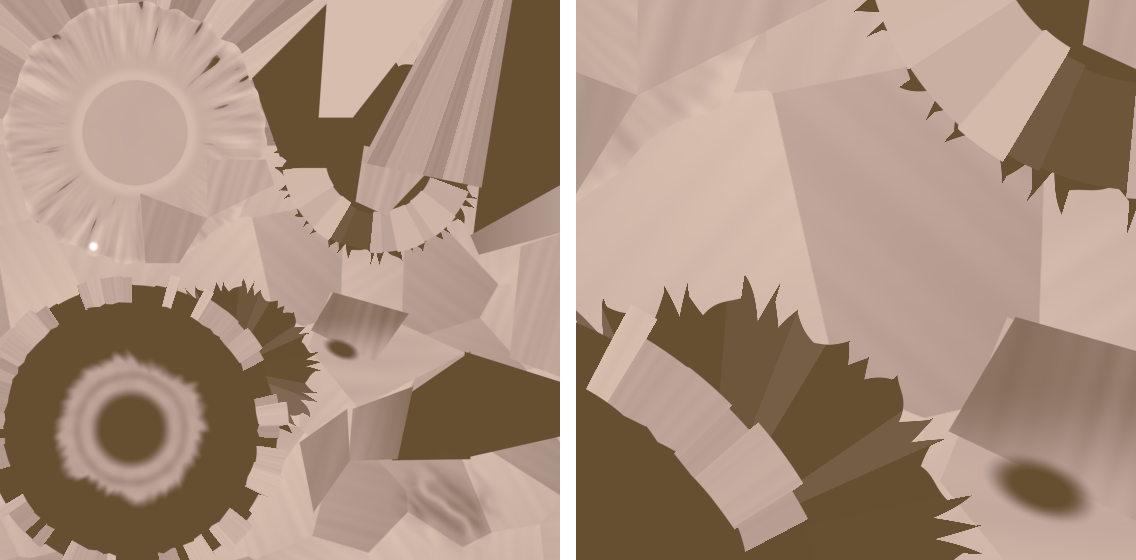
Left, the full canvas; right, a detail of the centre.
Write a Shadertoy shader that draws this texture.

```glsl
// Fractured collage of tan shards, wrinkled discs and jagged dark hollows.
float pixel, tone;
vec2 p;

vec2 hash2(vec2 v) {
  return fract(sin(vec2(dot(v, vec2(127.1, 311.7)), dot(v, vec2(269.5, 183.3)))) * 43758.5);
}

// Gradient noise
float noise(vec2 v) {
  vec2 i = floor(v), f = v - i, u = f * f * (3. - 2. * f), o = vec2(1, 0);
  float a = dot(hash2(i) - .5, f), b = dot(hash2(i + o) - .5, f - o);
  float c = dot(hash2(i + o.yx) - .5, f - o.yx), d = dot(hash2(i + 1.) - .5, f - 1.);
  return 2. * mix(mix(a, b, u.x), mix(c, d, u.x), u.y);
}

// Signed distances: half plane and convex counterclockwise quad
float edge(vec2 a, vec2 b) {
  vec2 e = normalize(b - a);
  return dot(p - a, vec2(e.y, -e.x));
}

float quad(vec4 a, vec4 b) {
  return max(max(edge(a.xy, a.zw), edge(a.zw, b.xy)), max(edge(b.xy, b.zw), edge(b.zw, a.xy)));
}

void paint(float dist, float shade) {
  tone = mix(tone, shade, smoothstep(pixel, -pixel, dist));
}

// Flat cells with a faint slope and streaks
float cellTone(vec2 id, vec2 offset) {
  vec2 h = hash2(id + 9.), dir = vec2(cos(h.y * 6.3), sin(h.y * 6.3));
  return .87 + .12 * h.x - .22 * step(.85, h.y) + .08 * dot(dir, offset)
    + .08 * noise(vec2(dot(offset, vec2(-dir.y, dir.x)) * 9., h.x * 50.));
}

float facets(vec2 v) {
  vec2 near = vec2(9), next = near, nearId, nextId;
  for (int k = 0; k < 25; k++) {
    vec2 id = floor(v) + vec2(k % 5, k / 5) - 2., o = id + hash2(id) - v;
    if (dot(o, o) < dot(near, near)) {
      next = near; nextId = nearId;
      near = o; nearId = id;
    } else if (dot(o, o) < dot(next, next)) {
      next = o; nextId = id;
    }
  }
  float border = dot(near + next, normalize(next - near)) * .5, own = cellTone(nearId, near);
  return mix(.5 * (own + cellTone(nextId, next)), own, smoothstep(0., 8. * pixel, border));
}

// Random wedges around a hub, and a saw-toothed rim
float spoke(vec2 q, float count) {
  float a = (atan(q.y, q.x) / 6.2832 + .5) * count;
  return a + .3 * sin(a * 2.4);
}

float wedges(vec2 q, float count) {
  float a = spoke(q, count), i = floor(a), blur = min(.5, count * pixel / (4. * length(q) + .001));
  return mix(hash2(vec2(i, count)).x, hash2(vec2(i + 1., count)).x, smoothstep(1. - blur, 1., a - i));
}

float teeth(vec2 q, float count) {
  float a = spoke(q, count);
  return abs(fract(a) - .5) * (.3 + hash2(vec2(floor(a), 3)).x);
}

void mainImage(out vec4 fragColor, in vec2 fragCoord) {
  p = fragCoord / iResolution.xy;
  pixel = .8 / iResolution.y;
  tone = facets(p * 7. + 3.);
  float streak = noise(vec2(p.x * 70. - p.y * 20., p.y * 3.));

  // Rays beyond the wrinkled disc
  vec2 q = p - vec2(.241, .763);
  float r = length(q);
  vec2 dir = q / max(r, .001);
  paint(max(r - .42, .74 - p.y), .5 + .5 * wedges(q, 47.) + .1 * noise(dir * 40.));

  // Upper right hollow with a toothed cup
  vec2 cup = p - vec2(.677, .72);
  float rc = length(cup), tooth = wedges(cup, 31.);
  paint(rc - .165 - .045 * teeth(cup, 43.), 0.);
  paint(quad(vec4(.5, .72, .6, .72), vec4(.61, 1.02, .45, .86)), 0.);
  paint(quad(vec4(.845, .58, 1.02, .68), vec4(1.02, 1.02, .9, 1.02)), 0.);
  paint(max(abs(rc - .135) - .03 - .01 * tooth, cup.y + .02), tooth > .45 ? .5 + .5 * tooth : .25 * tooth);

  // Long shards crossing the hollow
  paint(quad(vec4(.569, .79, .63, .79), vec4(.81, 1.02, .585, 1.02)), 1.);
  paint(quad(vec4(.635, .64, .69, .615), vec4(.78, .71, .65, .74)), .8 + .2 * streak);
  float rise = (p.y - .69) / .31, across = (p.x - mix(.645, .81, rise)) / mix(.221, .108, rise);
  paint(quad(vec4(.645, .71, .86, .665), vec4(.918, 1.02, .81, 1.02)),
    .48 + .34 * hash2(vec2(floor(across * 6.), 4)).x + .1 * noise(vec2(across * 25., 2)));

  // Streaked panels, eye and dark blob at the right
  paint(quad(vec4(.855, .545, 1.02, .59), vec4(1.02, .68, .84, .58)), 1.7 * p.x - 1.);
  paint(quad(vec4(.91, .36, 1.02, .32), vec4(1.02, .59, .93, .56)), .79 + .12 * streak);
  paint(quad(vec4(.55, .38, .64, .27), vec4(.83, .37, .59, .478)), .86 + .1 * noise(p * vec2(8, 35)));
  paint(quad(vec4(.555, .41, .67, .355), vec4(.73, .44, .595, .478)), .8 - .45 * smoothstep(.36, .44, p.y) + .2 * streak);
  vec2 eye = mat2(.93, .37, -.37, .93) * (p - vec2(.61, .376));
  tone *= smoothstep(.7, 1.6, length(eye / vec2(.024, .012)));
  paint(quad(vec4(.7, .178, .84, .18), vec4(.84, .372, .735, .3)), 0.);
  paint(quad(vec4(.82, .18, 1.02, .225), vec4(1.02, .312, .83, .372)), 0.);
  paint(quad(vec4(.622, .177, .71, .18), vec4(.738, .31, .63, .27)), 2.5 - 3. * p.x + .1 * streak);
  paint(quad(vec4(.535, .21, .56, .085), vec4(.625, .178, .62, .27)), .52 + .1 * streak);

  // Soft ripples on the lower right slope
  vec2 slope = mat2(.7, .7, -.7, .7) * (p - vec2(.8, .1));
  tone += (.5 * noise(slope * vec2(9, 55) + noise(p * 20.)) - .12) * smoothstep(.11, .04, length(slope));

  // Jagged arc, then the dark disc with its faceted rim
  vec2 arc = p - vec2(.41, .342), d = p - .234;
  paint(max(length(arc) - .137 - .05 * teeth(arc, 41.), .218 - p.y), .5 * max(0., wedges(arc, 23.) - .5));
  float rd = length(d), rim = wedges(d, 59.);
  vec2 around = d / max(rd, .001);
  paint(rd - .255 - .03 * rim, rim < .3 ? 0. : .5 + .5 * rim + .1 * noise(around * 50.));
  paint(rd - .225 - .008 * teeth(d, 37.), 0.);

  // Blurred ring inside the dark disc
  float lobe = .127 + .03 * noise(around * 2.5) + .014 * noise(around * 9. + rd * 20.);
  float ring = smoothstep(.052, .078, rd) * smoothstep(lobe + .012, lobe - .012, rd);
  tone = mix(tone, .76 - .17 * smoothstep(.014, 0., abs(rd - .096)) + .1 * noise(p * 40.), ring);

  // Wrinkled disc with a smooth hub and two flat patches
  float fold = noise(dir * 11. + r * 9. + noise(p * 12.)) + .5 * noise(dir * 24. - r * 14.);
  float skin = .86 + (.36 * fold - .7 * smoothstep(.36, .5, -fold)) * smoothstep(.11, .2, r)
    + .12 * smoothstep(.022, 0., abs(r - .1)) + .12 * smoothstep(.22, .235, r);
  paint(r - .232 - .018 * noise(dir * 6.), skin);
  paint(r - .094, .83 + .03 * noise(p * 15.));
  paint(quad(vec4(.26, .53, .32, .53), vec4(.37, .61, .25, .655)), .68 + .15 * streak);
  paint(quad(vec4(.37, .61, .49, .67), vec4(.475, .715, .37, .715)), .82 + .15 * streak);

  // Colour ramp and a small white glint
  tone = clamp(tone, 0., 1.04);
  vec3 color = mix(vec3(.4, .31, .19), vec3(.84, .74, .68), tone);
  color.b += .145 * tone * (1. - tone);
  color = mix(color, vec3(1), smoothstep(.011, .004, length(p - vec2(.167, .56))));
  fragColor = vec4(color, 1);
}
```
